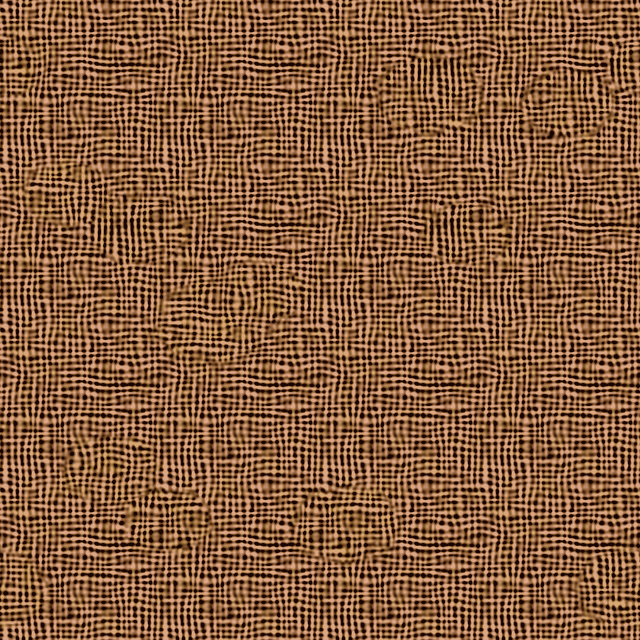
Write a WebGL 2 fragment shader that draws this texture.

```glsl
#version 300 es
precision highp float;
// Coarse brown burlap: an irregular plain weave in 4 x 4 patches, with scattered worn spots.

uniform vec2 u_resolution;
out vec4 outColor;

const float TAU = 6.2831853;
const float PATCHES = 4.0;      // repeats across and down
const float THREADS = 24.0;     // threads per patch, a multiple of 4
const float BEND = 0.8;         // sideways wander, in threads
const float THIN = 0.12;        // relief of the weakest thread
const float THICK = 0.56;       // relief of the strongest thread
const float LEAN = 0.22;        // how far one thread direction dominates
const float CROSSING = 0.7;     // flattening where two threads meet
const float GRAIN = 0.5;        // fine fibre contrast
const float MID_TONE = 0.49;
const float WEAR_CELLS = 5.0;   // worn spot cells across the canvas
const float WEAR_SHARE = 0.5;   // share of cells holding a spot
const vec2 WEAR_SHIFT = vec2(7.5, 13.5);
const vec2 STREAK_POS = vec2(0.81, 0.61);
const vec2 KNOT_POS = vec2(0.81, 0.32);
const vec3 OCHRE = vec3(0.98, 1.0, 0.84);
const vec3 ROSE = vec3(1.0, 0.99, 1.03);

// Thread tones from gap to highlight, with their places on the ramp
const vec3 TONES[6] = vec3[6](
    vec3(0.08, 0.01, 0.00), vec3(0.25, 0.12, 0.04), vec3(0.40, 0.24, 0.11),
    vec3(0.55, 0.37, 0.21), vec3(0.69, 0.50, 0.34), vec3(0.86, 0.66, 0.51));
const float STOPS[6] = float[6](0.045, 0.15, 0.30, 0.49, 0.70, 0.93);

float hash(vec2 p, float seed) {
    vec3 v = fract(vec3(p, seed) * vec3(0.1031, 0.1137, 0.0973));
    v += dot(v, v.yzx + 33.33);
    return fract((v.x + v.y) * v.z);
}

// Value noise that wraps after a whole number of cells
float noise(vec2 p, vec2 period, float seed) {
    vec2 i = floor(p), f = fract(p);
    f = f * f * (3.0 - 2.0 * f);
    vec2 a = mod(i, period), b = mod(i + 1.0, period);
    return mix(mix(hash(a, seed), hash(vec2(b.x, a.y), seed), f.x),
               mix(hash(vec2(a.x, b.y), seed), hash(b, seed), f.x), f.y);
}

// Signed relief of threads running along q.y, one unit apart in q.x
float strands(vec2 q, float seed) {
    vec2 slow = vec2(0.5, 0.25), ply = vec2(1.0, 0.5);
    float bend = noise(q * slow, THREADS * slow, seed) - 0.5;
    float strength = noise(q * ply, THREADS * ply, seed + 5.0);
    return cos(TAU * (q.x + BEND * bend)) * mix(THIN, THICK, strength);
}

// Both thread directions, interlaced; lean favours one of them
float weave(vec2 q, float lean) {
    float over = 0.2 * cos(0.5 * TAU * q.x) * cos(0.5 * TAU * q.y);
    float warp = strands(q, 3.0) * (1.0 + LEAN * lean + over);
    float weft = strands(q.yx, 17.0) * (1.0 - LEAN * lean - over);
    return warp + weft - CROSSING * warp * weft;
}

// Soft elliptical spot that repeats with every patch
float spot(vec2 p, vec2 center, vec2 size) {
    vec2 d = (fract(p - center + 0.5) - 0.5) / size;
    return exp(-dot(d, d));
}

// Cellular mask of worn spots, wrapping over the whole canvas
float wear(vec2 uv) {
    vec2 p = uv * WEAR_CELLS, cell = floor(p);
    float mask = 0.0;
    for (int y = -1; y <= 1; y++)
    for (int x = -1; x <= 1; x++) {
        vec2 c = cell + vec2(x, y), id = mod(c, WEAR_CELLS);
        vec2 center = c + vec2(hash(id, 41.0), hash(id, 42.0));
        float radius = mix(0.25, 0.45, hash(id, 43.0));
        float present = step(hash(id, 44.0), WEAR_SHARE);
        float d = length((p - center) * vec2(0.8, 1.1));
        mask = max(mask, present * (1.0 - smoothstep(0.75 * radius, radius, d)));
    }
    return mask;
}

vec3 ramp(float t) {
    vec3 color = TONES[0];
    for (int i = 1; i < 6; i++)
        color = mix(color, TONES[i], clamp((t - STOPS[i - 1]) / (STOPS[i] - STOPS[i - 1]), 0.0, 1.0));
    return color;
}

void main() {
    vec2 uv = gl_FragCoord.xy / u_resolution;
    vec2 p = uv * PATCHES, q = p * THREADS;

    // Zones where vertical or horizontal threads stand out
    float lean = 0.6 * sin(TAU * (p.x + 0.1)) + 0.4 * sin(TAU * (2.0 * p.y + p.x))
               - spot(p, STREAK_POS, vec2(0.25, 0.2));

    // Weave, replaced by a shifted one where worn
    float worn = wear(uv);
    float relief = mix(weave(q, lean), weave(q + WEAR_SHIFT, -lean), worn);
    float fibre = noise(q * 2.0, vec2(THREADS * 2.0), 29.0) - 0.5;
    float tone = MID_TONE + relief + GRAIN * fibre;

    // Dark streak and pale knot of each patch
    tone -= 0.2 * spot(p, STREAK_POS, vec2(0.13, 0.03));
    tone += 0.35 * spot(p, KNOT_POS, vec2(0.018, 0.014));

    // Ochre and rose dye drift
    float dye = noise(q * 0.5, vec2(THREADS * 0.5), 37.0);
    vec3 tint = mix(ROSE, OCHRE, clamp(0.6 * smoothstep(0.4, 0.9, dye) + 0.25 * worn, 0.0, 1.0));
    outColor = vec4(ramp(tone) * tint, 1.0);
}
```
